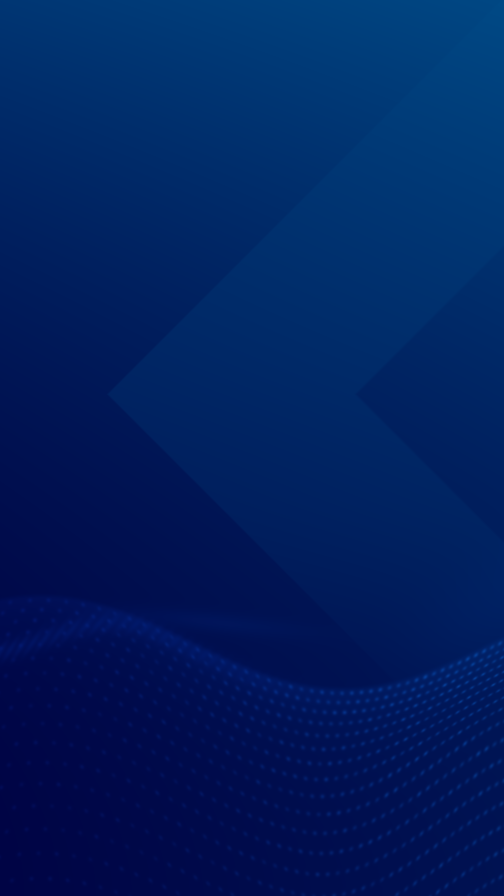
This background is drawn by a WebGL 1 fragment shader. Its source:

```glsl
precision highp float;
// Deep blue gradient with a translucent left-pointing chevron above a wave of glowing dots.
uniform vec2 u_resolution;

float hash(vec2 p) {
  return fract(sin(dot(p, vec2(127.1, 311.7))) * 43758.5453);
}

// Height of the wave crest across the canvas
float crestHeight(float x) {
  return 0.283 + 0.052 * cos(5.236 * (x - 0.08));
}

// Soft bell falloff: 1 at the centre, fading over the given width
float bell(float d, float width) {
  return exp(-d * d / (width * width));
}

// Band between two nested 45 degree chevrons, in canvas-height units
float chevron(vec2 p) {
  float d = p.x - abs(p.y - 0.56);
  return smoothstep(0.118, 0.122, d) * (1.0 - smoothstep(0.394, 0.4, d));
}

// Perspective grid of dots; depth is the distance below the crest
float dotGrid(float x, float depth) {
  float row = sqrt(64.0 + 1700.0 * max(depth, 0.0)) - 8.0;
  float rowId = floor(row);
  float column = 24.0 * x + 20.0 * x * x + 0.37 * rowId;
  vec2 offset = vec2((fract(column) - 0.5) * 0.5625 / (24.0 + 40.0 * x),
                     (fract(row) - 0.5) * (row + 8.0) / 850.0);
  float strength = 0.55 + 0.45 * hash(vec2(floor(column), rowId));
  return strength * bell(length(offset), 0.0025) * smoothstep(-0.002, 0.002, depth);
}

void main() {
  vec2 uv = gl_FragCoord.xy / u_resolution;
  vec2 p = vec2(uv.x * 0.5625, uv.y);
  float crest = crestHeight(uv.x);
  float depth = crest - uv.y;
  float below = smoothstep(-0.004, 0.004, depth);

  // Background light, rising to the upper right
  float light = mix(0.015 + 0.195 * uv.y * uv.y, 0.07 + 0.21 * pow(uv.y, 1.7), uv.x);

  // Chevron, fading toward the top and the wave
  float fade = (1.0 - 0.7 * smoothstep(0.55, 1.0, uv.y)) * smoothstep(0.15, 0.45, uv.y);
  light += chevron(p) * fade * mix(0.05, 0.025, uv.x) * (1.0 - below);
  vec3 color = vec3(0.0, light, 0.255 + 0.93 * light);

  // Mist around the crest and a faint streak behind it
  vec3 mist = mix(vec3(0.01, 0.1, 0.46), vec3(0.01, 0.22, 0.55), uv.x);
  float haze = 0.28 * below * exp(-max(depth, 0.0) / 0.035);
  haze += 0.12 * smoothstep(0.7, 1.0, uv.x) * bell(depth + 0.04, 0.06);
  haze += 0.22 * bell(uv.x - 0.42, 0.17) * bell(uv.y - 0.313 + 0.06 * (uv.x - 0.3), 0.011);
  color = mix(color, mist, haze);

  // Ribbon that splits from the crest at the left
  float split = 0.05 * (1.0 - smoothstep(0.0, 0.3, uv.x));
  float ribbon = bell(depth - split - 0.008, 0.011) * (1.0 - smoothstep(0.3, 0.75, uv.x));
  float grain = 0.5 + 0.5 * bell(fract(uv.x * 52.0 + depth * 60.0) - 0.5, 0.3);
  color = mix(color, vec3(0.01, 0.13, 0.5), 0.4 * ribbon * grain);

  // Dots, with the lower rows sweeping up at the right
  float sweep = 0.05 * smoothstep(0.6, 1.0, uv.x) * smoothstep(0.0, 0.1, depth);
  float dots = dotGrid(uv.x, depth + sweep);
  float glow = mix(0.4, 0.75, smoothstep(0.3, 0.9, uv.x));
  glow *= 0.5 + 0.5 * exp(-max(depth, 0.0) / 0.12);
  vec3 dotColor = mix(vec3(0.02, 0.13, 0.55), vec3(0.03, 0.32, 0.7), uv.x);
  color = mix(color, dotColor, dots * glow);

  gl_FragColor = vec4(color, 1.0);
}
```
